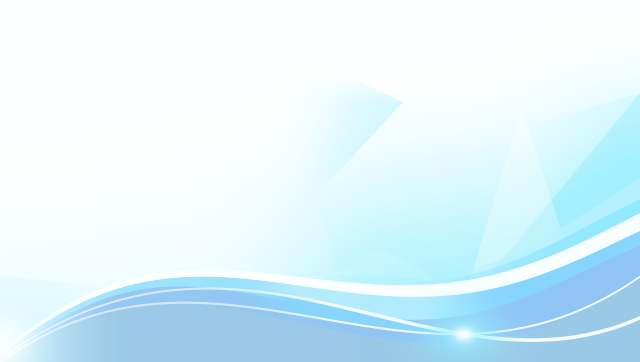
This background is drawn by a Shadertoy shader. Its source:

```glsl
// Airy cyan backdrop: faceted light above, flowing blue ribbons below.
// Facets are half-planes that shift a tint; ribbons are smooth curves through
// six evenly spaced heights, finished with thin white lines and soft glows.

const vec3 WHITE  = vec3(0.995, 1.0, 1.0);
const vec3 CYAN   = vec3(0.64, 0.94, 0.99);
const vec3 AQUA   = vec3(0.55, 0.90, 1.0);
const vec3 SKY    = vec3(0.53, 0.83, 0.99);
const vec3 PALE   = vec3(0.74, 0.94, 1.0);
const vec3 VIOLET = vec3(0.57, 0.76, 0.95);
const vec3 HAZE   = vec3(0.61, 0.79, 0.90);
const vec2 SPARK  = vec2(0.725, 0.076);
const float WEDGE_TINT = 0.42;
const float BEAM_LIGHT = 0.32;
const float RIGHT_TINT = 0.30;

// Smooth curve through heights at x = 0, 0.2, 0.4, 0.6, 0.8, 1
float curve(float x, vec3 left, vec3 right) {
    float height = 0.0;
    for (int i = 0; i < 6; i++) {
        float weight = i < 3 ? left[i] : right[i - 3];
        for (int j = 0; j < 6; j++)
            if (j != i) weight *= (5.0 * x - float(j)) / float(i - j);
        height += weight;
    }
    return height;
}

// Antialiased coverage of the area under a height
float below(vec2 p, float height) {
    return clamp((height - p.y) * iResolution.y + 0.5, 0.0, 1.0);
}

// Antialiased half-plane on the left of the direction a to b
float side(vec2 p, vec2 a, vec2 b) {
    vec2 along = normalize((b - a) * iResolution.xy);
    vec2 rel = (p - a) * iResolution.xy;
    return clamp(along.x * rel.y - along.y * rel.x + 0.5, 0.0, 1.0);
}

float triangle(vec2 p, vec2 a, vec2 b, vec2 c) {
    return side(p, a, b) * side(p, b, c) * side(p, c, a);
}

float stroke(vec2 p, float height, float halfWidth) {
    return below(p, height + halfWidth) * (1.0 - below(p, height - halfWidth));
}

vec3 facetedSky(vec2 p) {
    // Broad gradient, weaker on the left
    float tint = smoothstep(0.2, 1.0, 1.0 - p.y + 0.3 * (p.x - 0.6));
    tint *= mix(0.25, 1.0, smoothstep(0.3, 0.62, p.x));

    // Central wedge
    vec2 tip = vec2(0.630, 0.718), elbow = vec2(0.495, 0.461);
    float wedge = side(p, elbow, tip) * side(p, tip, vec2(0.54, 0.794));
    wedge *= smoothstep(0.42, 0.63, p.x) * smoothstep(0.4, 0.6, p.y);
    tint += WEDGE_TINT * wedge * (1.0 - smoothstep(0.7, 0.82, p.y));
    float fold = side(p, vec2(0.53, 0.22), elbow) * smoothstep(0.48, 0.3, p.y);
    tint -= 0.05 * fold * smoothstep(0.3, 0.5, p.x);

    // Facets on the right
    vec2 corner = vec2(1.0, 0.743);
    tint += RIGHT_TINT * side(p, corner, vec2(0.788, 0.289));
    tint += 0.15 * side(p, corner, vec2(0.9, 0.69)) * smoothstep(0.8, 1.0, p.x);
    tint += 0.12 * smoothstep(0.75, 1.0, p.x) * smoothstep(0.95, 0.7, p.y);
    float beam = triangle(p, vec2(0.815, 0.70), vec2(0.735, 0.23), vec2(0.887, 0.31));
    tint *= 1.0 - BEAM_LIGHT * beam;
    tint -= 0.09 * triangle(p, vec2(0.596, 0.312), vec2(0.52, 0.243), vec2(0.684, 0.225));

    // Low tint in the left corner
    float swell = below(p, 0.24 - 0.2 * p.x) * smoothstep(0.25, 0.0, p.x);
    tint += swell * (0.15 + 1.2 * max(0.2 - p.y, 0.0));
    return mix(WHITE, CYAN, clamp(tint, 0.0, 1.0));
}

void mainImage(out vec4 fragColor, in vec2 fragCoord) {
    vec2 p = fragCoord / iResolution.xy;
    float x = p.x;
    float ribbonTop = curve(x, vec3(0.025, 0.227, 0.248), vec3(0.213, 0.255, 0.411));
    float ribbonLow = curve(x, vec3(0.018, 0.211, 0.227), vec3(0.183, 0.216, 0.362));
    float haloTop   = curve(x, vec3(0.025, 0.227, 0.248), vec3(0.218, 0.298, 0.507));
    float haloLow   = curve(x, vec3(0.025, 0.227, 0.248), vec3(0.215, 0.278, 0.450));
    float lineA     = curve(x, vec3(0.009, 0.177, 0.195), vec3(0.124, 0.062, 0.122));
    float lineB     = curve(x, vec3(-0.002, 0.151, 0.149), vec3(0.092, 0.089, 0.236));
    float violetTop = curve(x, vec3(0.0, 0.193, 0.185), vec3(0.120, 0.165, 0.320));
    float hazeTop   = curve(x, vec3(-0.01, 0.149, 0.135), vec3(0.064, 0.073, 0.232));

    // Translucent arcs above the ribbon
    vec3 color = facetedSky(p);
    color = mix(color, PALE, 0.7 * below(p, haloTop) * smoothstep(0.6, 0.85, x));
    color = mix(color, AQUA, 0.8 * below(p, haloLow) * smoothstep(0.6, 0.9, x));

    // Layered water below the ribbon
    float middle = smoothstep(0.36, 0.48, x) * smoothstep(0.78, 0.66, x);
    vec3 water = mix(vec3(0.62, 0.89, 0.99), SKY, smoothstep(0.2, 0.8, x));
    water = mix(water, PALE, 0.8 * middle * (1.0 - below(p, lineA)));
    water = mix(water, VIOLET, 0.85 * below(p, violetTop));
    water = mix(water, SKY, middle * below(p, lineA) * (1.0 - below(p, lineB)));
    water = mix(water, HAZE, 0.9 * below(p, hazeTop));
    water = mix(water, vec3(0.82, 0.96, 0.99), 0.85 * smoothstep(0.2, 0.0, x));
    color = mix(color, water, below(p, ribbonLow));

    // White ribbon and thin lines
    color = mix(color, WHITE, 0.95 * below(p, ribbonTop) * (1.0 - below(p, ribbonLow)));
    float thicken = smoothstep(0.35, 0.6, x);
    color = mix(color, WHITE, mix(0.6, 0.95, thicken) * stroke(p, lineA, mix(0.003, 0.005, thicken)));
    color = mix(color, WHITE, mix(0.6, 0.9, thicken) * stroke(p, lineB, 0.003));

    // Glows at the crossing and the left corner
    vec2 aspect = vec2(iResolution.x / iResolution.y, 1.0);
    float spark = length((p - SPARK) * aspect * vec2(0.7, 1.0));
    color = mix(color, vec3(0.58, 0.93, 1.0), 0.75 * exp(-spark * spark * 170.0));
    color = mix(color, WHITE, exp(-spark * spark * 2500.0));
    float cornerGlow = length((p - vec2(0.0, 0.05)) * aspect);
    color = mix(color, WHITE, 0.9 * exp(-cornerGlow * cornerGlow * 120.0));
    fragColor = vec4(color, 1.0);
}
```
